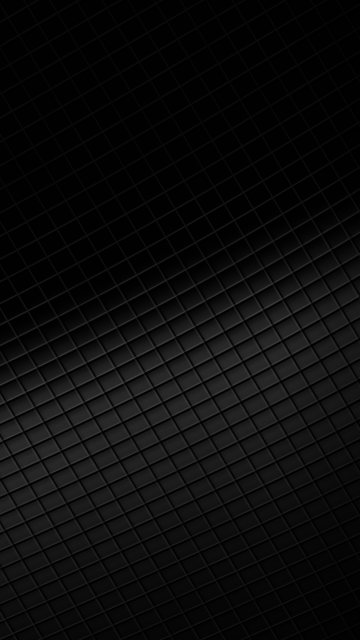
Give the GLSL for this pattern, as a Shadertoy shader.

```glsl
// Dark padded tiles on a gently bent sheet, lit by one soft diagonal sheen.

const float COLUMN_RATE = 13.8;   // columns per canvas width
const float COLUMN_LEAN = 0.6;    // sideways drift of a column per unit down
const float MEAN_ROW_RATE = 17.6; // rows per canvas width, before the bend
const float ROW_SQUEEZE = 2.6;    // rows lost above the bend and gained below
const vec3 SHEEN_TINT = vec3(1.0, 1.0, 1.01);

float hash(vec2 p) {
    vec3 q = fract(p.xyx * vec3(0.1031, 0.1030, 0.0973));
    q += dot(q, q.yzx + 33.33);
    return fract((q.x + q.y) * q.z);
}

vec2 gradientAt(vec2 corner) {
    float angle = 6.2832 * hash(corner);
    return vec2(cos(angle), sin(angle));
}

float gradientNoise(vec2 p) {
    vec2 i = floor(p), f = fract(p);
    vec2 u = f * f * f * (f * (f * 6.0 - 15.0) + 10.0);
    vec2 e = vec2(0.0, 1.0);
    float a = dot(gradientAt(i), f);
    float b = dot(gradientAt(i + e.yx), f - e.yx);
    float c = dot(gradientAt(i + e.xy), f - e.xy);
    float d = dot(gradientAt(i + e.yy), f - e.yy);
    return mix(mix(a, b, u.x), mix(c, d, u.x), u.y);
}

float roundedBox(vec2 p, vec2 halfSize, float radius) {
    vec2 q = abs(p) - halfSize + radius;
    return length(max(q, 0.0)) + min(max(q.x, q.y), 0.0) - radius;
}

float bell(float x, float center, float width) {
    float t = (x - center) / width;
    return exp(-t * t);
}

// Column and row coordinates; rows tighten and flatten below the bend.
vec2 sheetCoords(vec2 p, float bendAt, float bendWidth) {
    float slope = mix(0.58, 0.44, smoothstep(0.0, 1.6, p.y));
    float down = p.y + slope * p.x;
    float bend = bendWidth * log(cosh((down - bendAt) / bendWidth));
    float column = COLUMN_RATE * (p.x - COLUMN_LEAN * p.y);
    return vec2(column, MEAN_ROW_RATE * down + ROW_SQUEEZE * bend);
}

// Gradual rise into the sheen, long fall after it.
float sheen(float along) {
    float rise = smoothstep(0.85, 1.25, along);
    return 0.004 + rise * (0.006 + 0.138 * bell(along, 1.22, 0.45));
}

// Thin line just inside an edge, never narrower than a pixel.
float rimLine(float edgeDistance, float inset, float width, float pixel) {
    float w = max(width, 0.5 * pixel);
    return bell(edgeDistance, inset, w) * min(1.0, width / w + 0.3);
}

void mainImage(out vec4 fragColor, in vec2 fragCoord) {
    // Canvas widths, with y running down from the top
    vec2 p = vec2(fragCoord.x, iResolution.y - fragCoord.y) / iResolution.x;
    vec2 sheet = sheetCoords(p, 0.95, 0.28);
    vec2 pixel = fwidth(sheet);
    vec2 tile = floor(sheet);
    vec2 local = fract(sheet);
    float along = p.y + 0.36 * p.x;

    // Padded face, each tile tilted a little into the light
    float tilt = 0.11 * (local.y - 0.5) + 0.02 * (hash(tile) - 0.5);
    float face = sheen(along + tilt);
    face *= mix(0.7, 1.08, smoothstep(0.04, 0.5, local.y));
    face *= mix(0.88, 1.0, smoothstep(0.0, 0.25, local.x));
    face *= 0.96 + 0.08 * hash(tile + 17.0);
    face *= 1.0 + 0.06 * gradientNoise(sheet * vec2(6.0, 11.0));

    // Rims catch light along the lower and right edges
    float lowerRim = rimLine(1.0 - local.y, 0.11, 0.042, pixel.y);
    float sideRim = rimLine(1.0 - local.x, 0.09, 0.035, pixel.x);
    float rimLight = 0.034 + 0.06 * bell(along, 1.0, 0.28)
                   + 0.03 * bell(along, 1.65, 0.45);
    rimLight *= 1.0 + 0.4 * gradientNoise(sheet * 0.35 + 8.0);
    float rim = rimLight * max(lowerRim, 0.7 * sideRim);

    // Dark grooves between tiles
    float edge = roundedBox(local - 0.5, vec2(0.465, 0.44), 0.05);
    float soft = 0.4 * max(pixel.x, pixel.y) + 0.01;
    float inside = 1.0 - smoothstep(-soft, soft, edge);
    float shade = mix(0.08 * face + 0.001, face, inside) + rim;

    // Fall-off toward the right side
    shade *= 1.0 - 0.35 * smoothstep(0.7, 1.05, p.x);
    fragColor = vec4(shade * SHEEN_TINT, 1.0);
}
```
